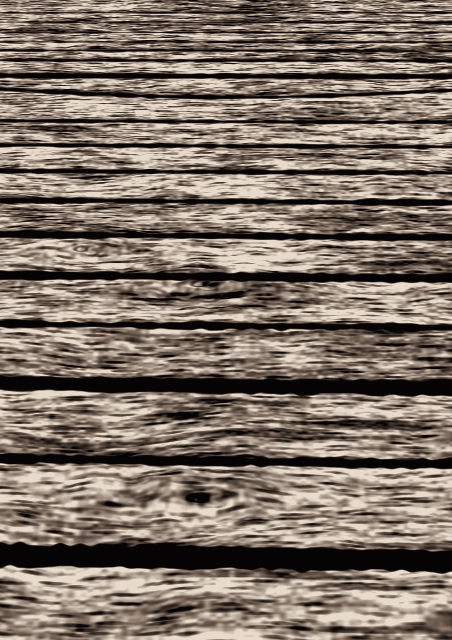
Give the GLSL for this texture, as a WebGL 1 fragment shader.

```glsl
precision highp float;
// Weathered plank deck receding towards the top of the canvas.
// Eighteen dark gaps follow a perspective series; stretched noise and
// cellular checks make the grain, which bends around three knots.

uniform vec2 u_resolution;

#define GAPS 18
#define DEPTH_SCALE 8.272
#define DEPTH_START 6.905
#define HORIZON 0.326
#define GAP_RATIO 0.165
#define TILT 0.012
#define GRAIN_DENSITY 130.0
#define WOOD_TONE 0.80
#define CHECK_DEPTH 0.50
#define INK vec3(0.02, 0.01, 0.01)
#define UMBER vec3(0.43, 0.36, 0.31)
#define BONE vec3(0.91, 0.86, 0.80)

float hash(vec2 p) {
  vec3 q = fract(vec3(p.xyx) * 0.1031);
  q += dot(q, q.yzx + 33.33);
  return fract((q.x + q.y) * q.z);
}

float noise(vec2 p) {
  vec2 i = floor(p), f = fract(p);
  f *= f * (3.0 - 2.0 * f);
  vec2 e = vec2(0.0, 1.0);
  return mix(mix(hash(i), hash(i + e.yx), f.x),
             mix(hash(i + e.xy), hash(i + e.yy), f.x), f.y);
}

// Distance to the nearest scattered point
float cellular(vec2 p) {
  vec2 cell = floor(p);
  float nearest = 2.0;
  for (int j = -1; j <= 1; j++)
    for (int i = -1; i <= 1; i++) {
      vec2 c = cell + vec2(float(i), float(j));
      vec2 point = c + vec2(hash(c), hash(c + 57.3));
      nearest = min(nearest, length(p - point));
    }
  return nearest;
}

float bump(float x, float sharpness) {
  return exp(-x * x * sharpness);
}

// Gap position measured down from the top; two upper planks are uneven
float gapCentre(float k, float x) {
  float v = DEPTH_SCALE / (k + DEPTH_START) - HORIZON;
  v -= 0.018 * bump(k - 11.5, 0.25);
  v += bump(k - 10.0, 4.0) * (0.012 * sin(3.1416 * x) - 0.013);
  return v + (x - 0.5) * TILT * v;
}

float gapHalfWidth(float k) {
  float ratio = GAP_RATIO + 0.06 * cos(3.1416 * k) * bump(k - 1.5, 0.25)
              + 0.16 * bump(k - 11.0, 2.0);
  return 0.5 * ratio * DEPTH_SCALE / pow(k + DEPTH_START, 2.0);
}

void main() {
  vec2 uv = gl_FragCoord.xy / u_resolution;
  float x = uv.x, v = 1.0 - uv.y;
  float pixel = 1.0 / u_resolution.y;
  float scale = v + HORIZON;

  // Gaps, plank number and light on the plank edges
  float rough = (noise(vec2(x * 45.0, v * 60.0)) - 0.5) * 0.005 * scale
              + (noise(vec2(x * 9.0, v * 30.0)) - 0.5) * 0.003 * scale;
  float gap = 0.0, plank = 0.0, rim = 0.0, shade = 0.0;
  for (int i = 0; i < GAPS; i++) {
    float k = float(i);
    float offset = v - gapCentre(k, x);
    float edge = abs(offset) + rough - gapHalfWidth(k);
    float glow = exp(-max(edge, 0.0) / (0.007 * scale));
    gap = max(gap, 1.0 - smoothstep(-pixel, pixel, edge));
    plank += step(offset, 0.0);
    rim = max(rim, glow * step(0.0, offset));
    shade = max(shade, glow * step(offset, 0.0));
  }

  // Knots push the grain apart and leave dark rings
  float bent = v, knots = 0.0;
  for (int i = 0; i < 3; i++) {
    float n = float(i);
    vec2 centre = vec2(0.44 - 0.13 * n * (n - 1.0),
                       0.78 - 0.475 * n + 0.14 * n * n);
    vec2 d = (vec2(x, v) - centre) / (vec2(0.085, 0.020) * (centre.y + HORIZON));
    float r = length(d) + 0.5 * noise(d * 2.5) - 0.25;
    bent -= 0.7 * (v - centre.y) * exp(-0.25 * r * r);
    knots += exp(-r * r) * (0.55 + 0.45 * sin(r * 11.0));
  }

  // Grain coordinates: wavy, finer with distance, separate on each plank
  float along = (x - 0.5) / (0.4 + 0.5 * scale) + plank * 7.31;
  float across = GRAIN_DENSITY * log(bent + HORIZON) + plank * 19.7;
  across += 3.0 * noise(vec2(along * 3.0, across * 0.07))
          + 0.8 * noise(vec2(along * 11.0, across * 0.2));

  float broad = noise(vec2(along * 3.0, across * 0.22));
  float coarse = noise(vec2(along * 8.0, across));
  float fine = noise(vec2(along * 26.0, across * 2.0 + 40.0));
  float speck = noise(vec2(along * 75.0, across * 2.2 + 90.0));
  float groove = 1.0 - smoothstep(0.10, 0.32, noise(vec2(along * 4.0, across * 0.85 + 150.0)));
  float checks = 1.0 - smoothstep(0.10, 0.34, cellular(vec2(along * 7.0, across * 0.8)));

  // Tone of the worn wood
  float tone = WOOD_TONE + 0.12 * (hash(vec2(plank, 4.7)) - 0.5);
  tone += 0.35 * (broad - 0.5) + 0.50 * (coarse - 0.5)
        + 0.55 * (fine - 0.5) + 0.40 * (speck - 0.5);
  tone -= CHECK_DEPTH * max(checks, groove * 0.9) + 0.5 * knots;
  tone += 0.18 * rim - 0.16 * shade;
  tone -= 0.15 * exp(-v / 0.03);
  tone = clamp(tone, 0.0, 1.0) * (1.0 - gap);

  vec3 color = mix(INK, UMBER, min(tone * 2.0, 1.0));
  color = mix(color, BONE, max(tone * 2.0 - 1.0, 0.0));
  gl_FragColor = vec4(color, 1.0);
}
```
